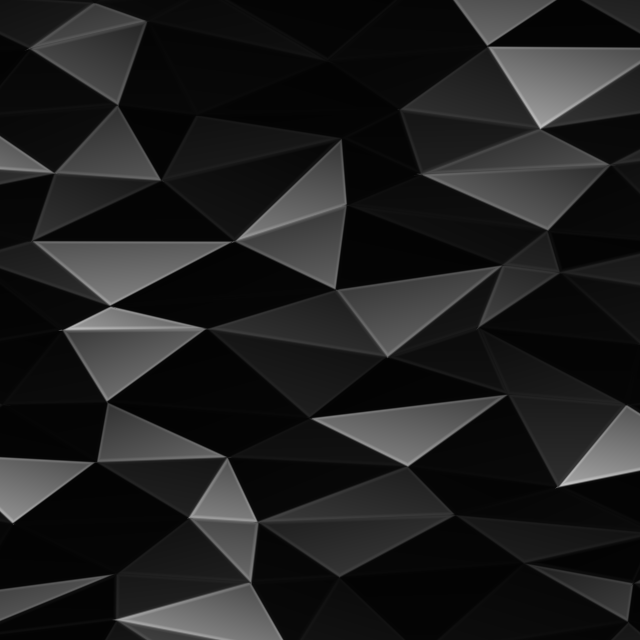
Write a Shadertoy shader that draws this background.

```glsl
// Dark wall of irregular flat folded facets with softly lit faces and thin bright rims.

const vec2 GRID = vec2(4.2, 10.8);   // facet columns and rows per canvas height
const float SOFTNESS = 0.0019;       // half width of the smoothed facet border
const float RIM_WIDTH = 0.0045;

float hash(vec2 p, float seed) {
    vec3 q = fract(vec3(p.xyx + seed * 7.13) * vec3(0.1031, 0.1030, 0.0973));
    q += dot(q, q.yzx + 33.33);
    return fract((q.x + q.y) * q.z);
}

// Mesh vertex: staggered rows, layered sine sway and random jitter
vec2 vertexAt(vec2 id) {
    vec2 v = id + vec2(0.5 * mod(id.y, 2.0), 0.0);
    v.y += 0.16 * sin(1.9 * v.x + 1.3 * id.y) + 0.10 * sin(3.7 * v.x - 0.8 * id.y);
    v += vec2(0.74, 0.5) * (vec2(hash(id, 1.0), hash(id, 2.0)) - 0.5);
    return v / GRID;
}

float cross2(vec2 a, vec2 b) {
    return a.x * b.y - a.y * b.x;
}

float lineDistance(vec2 p, vec2 a, vec2 b) {
    return cross2(b - a, p - a) / max(length(b - a), 1e-4);
}

// Distance to the nearest side, positive inside
float triangleDepth(vec2 p, vec2 a, vec2 b, vec2 c) {
    float turn = sign(cross2(b - a, c - a));
    return min(turn * lineDistance(p, a, b),
           min(turn * lineDistance(p, b, c), turn * lineDistance(p, c, a)));
}

// Evenly spread facet tones, strongly weighted towards black
float facetTone(vec2 id, float side) {
    float u = fract(0.7548 * id.x + 0.5698 * id.y + 0.5 * side + 0.35 * hash(id, 3.0 + side));
    return 0.014 + 0.50 * pow(u, 4.5);
}

float paintFacet(float shade, vec2 p, vec2 a, vec2 b, vec2 c, vec2 id, float side) {
    float depth = triangleDepth(p, a, b, c);
    float cover = smoothstep(-SOFTNESS, SOFTNESS, depth + 0.4 * SOFTNESS);
    float tone = facetTone(id, side);

    // Slow falloff across the face, mostly brighter towards its lower end
    vec2 fromCentre = p - (a + b + c) / 3.0;
    vec2 slope = vec2(4.0 * (hash(id, 6.0 + side) - 0.5), -4.5);
    float face = tone * clamp(1.0 + dot(fromCentre, slope), 0.55, 1.4);

    // Thin worn edge, strongest on lit faces
    float rim = 1.0 - smoothstep(0.0, RIM_WIDTH, abs(depth - 0.0016));
    float worn = 0.03 * smoothstep(0.7, 1.0, hash(id, 9.0 + side));
    face += rim * (0.26 * tone + worn);
    return mix(shade, face, cover);
}

void mainImage(out vec4 fragColor, in vec2 fragCoord) {
    vec2 p = fragCoord / iResolution.y;
    vec2 home = floor(p * GRID);
    float shade = 0.02;

    // Each mesh cell holds two facets; its diagonal follows the row stagger
    for (int j = -2; j <= 2; j++) {
        for (int i = -2; i <= 2; i++) {
            vec2 id = home + vec2(float(i), float(j));
            vec2 a = vertexAt(id);
            vec2 b = vertexAt(id + vec2(1.0, 0.0));
            vec2 c = vertexAt(id + vec2(0.0, 1.0));
            vec2 d = vertexAt(id + vec2(1.0, 1.0));
            bool evenRow = mod(id.y, 2.0) < 0.5;
            shade = paintFacet(shade, p, a, b, evenRow ? c : d, id, 0.0);
            shade = paintFacet(shade, p, evenRow ? b : a, d, c, id, 1.0);
        }
    }
    fragColor = vec4(vec3(clamp(shade, 0.0, 1.0)), 1.0);
}
```
